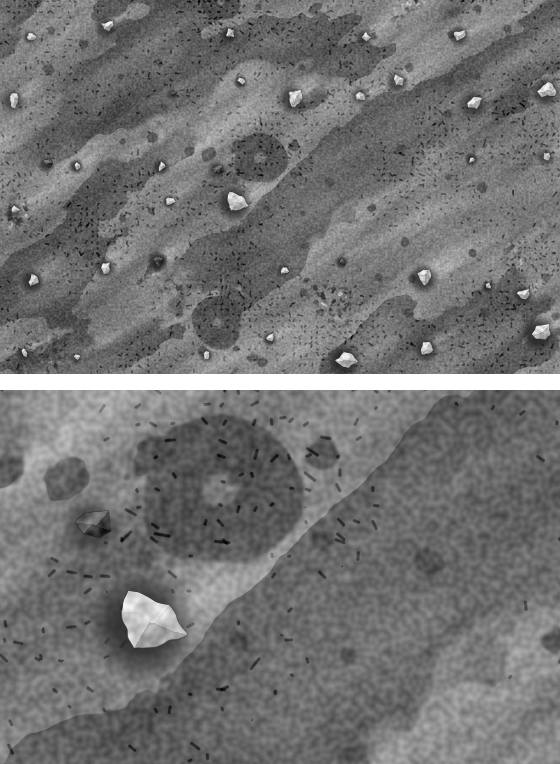
Top: the whole. Bottom: its middle third, enlarged.
Reproduce this texture procedurally as a WebGL 1 fragment shader.

```glsl
precision highp float;
uniform vec2 u_resolution;

#define FLOW_ANGLE 0.58
#define DRY_TONE 0.51
#define WET_TONE 0.35
#define STREAK_GAIN 0.21
#define GRAIN_GAIN 0.13
#define PEBBLE_CELL 0.17
#define PEBBLE_CHANCE 0.62
#define WAKE_LENGTH 0.07
#define DRIP_CHANCE 0.3
#define SPECK_CHANCE 0.3

float hash(vec2 p) {
  vec3 q = fract(p.xyx * 0.1031);
  q += dot(q, q.yzx + 33.33);
  return fract((q.x + q.y) * q.z);
}

vec2 hash2(vec2 p) {
  return vec2(hash(p + 17.3), hash(p + 71.9));
}

vec2 direction(float angle) {
  return vec2(cos(angle), sin(angle));
}

float corner(vec2 cell, vec2 offset) {
  return dot(direction(6.2832 * hash(cell + 200.0)), offset);
}

float gradientNoise(vec2 p) {
  vec2 i = floor(p), f = fract(p);
  vec2 u = f * f * f * (f * (f * 6.0 - 15.0) + 10.0);
  vec2 e = vec2(1.0, 0.0);
  return mix(mix(corner(i, f), corner(i + e, f - e), u.x),
             mix(corner(i + e.yx, f - e.yx), corner(i + 1.0, f - 1.0), u.x), u.y);
}

float fbm(vec2 p) {
  float sum = 0.0, gain = 1.0;
  for (int i = 0; i < 4; i++) {
    sum += gain * gradientNoise(p);
    p = p * 2.03 + 11.7;
    gain *= 0.5;
  }
  return sum;
}

// Round damp spot, at most one per cell; x is the stain, y its pale core
vec2 drip(vec2 p, float size, float chance, float radius) {
  vec2 cell = floor(p / size);
  if (hash(cell + 5.0) > chance) return vec2(0.0);
  vec2 centre = (cell + 0.25 + 0.5 * hash2(cell)) * size;
  float r = radius * mix(0.5, 1.0, hash(cell + 9.0));
  float d = length(p - centre) + 0.25 * r * gradientNoise(p * 0.9 / r) + 0.002 * gradientNoise(p * 90.0);
  return vec2(1.0 - smoothstep(r - 0.003, r + 0.003, d), 1.0 - smoothstep(0.12 * r, 0.26 * r, d));
}

// Short scratch-like grain of dark sand
float speck(vec2 p, float size, float chance, float px) {
  vec2 cell = floor(p / size);
  vec2 d = p - (cell + 0.35 + 0.3 * hash2(cell)) * size;
  vec2 axis = direction(6.2832 * hash(cell + 3.0));
  float reach = size * mix(0.03, 0.25, hash(cell + 8.0));
  d -= axis * clamp(dot(d, axis), -reach, reach);
  return step(hash(cell + 31.0), chance) * (1.0 - smoothstep(0.0006, 0.0012 + px, length(d)));
}

// Convex faceted stone; x is signed distance, y the light on the nearest facet
vec2 stone(vec2 d, float r, vec2 seed) {
  vec2 result = vec2(-1.0, 0.0);
  for (int i = 0; i < 6; i++) {
    float k = float(i);
    vec2 normal = direction(1.047 * k + 0.8 * hash(seed + k * 7.1));
    float side = dot(d, normal) - r * mix(0.55, 1.15, hash(seed + k * 3.7 + 40.0));
    if (side > result.x) result = vec2(side, dot(normal, vec2(-0.5, 0.85)));
  }
  return result;
}

void main() {
  float px = 1.0 / u_resolution.y;
  vec2 p = gl_FragCoord.xy * px;
  vec2 flow = direction(FLOW_ANGLE);
  vec2 q = vec2(dot(p, flow), dot(p, vec2(-flow.y, flow.x)));
  q.y += 0.03 * gradientNoise(p * 3.0);

  // Smeared ground with crisp and soft stain edges
  float streak = fbm(q * vec2(1.9, 8.0) + 3.0) + 0.3 * gradientNoise(q * vec2(5.0, 48.0));
  float stain = fbm(q * vec2(1.5, 3.5) + vec2(7.4, 2.6)) + 0.12 * fbm(p * 13.0);
  float softness = smoothstep(0.0, 0.3, gradientNoise(q * vec2(1.6, 4.0) + 30.0));
  float wet = smoothstep(0.0, mix(0.014, 0.35, softness), stain);
  float wetTone = WET_TONE + 0.1 * smoothstep(0.05, 0.5, stain);
  float tone = mix(DRY_TONE, wetTone, wet) + STREAK_GAIN * streak * mix(1.0, 0.6, wet);

  // Damp spots, small and large
  vec2 small = drip(p, 0.095, DRIP_CHANCE, 0.015);
  vec2 large = drip(p + vec2(0.13, 0.21), 0.5, 0.45, 0.085);
  tone = mix(tone, 0.27, 0.75 * max(small.x, large.x));
  tone = mix(tone, 0.52, 0.8 * large.y);

  // Sand grain, specks and rubble
  float grain = gradientNoise(p * 165.0) + 0.6 * gradientNoise(p * 80.0 + 9.0);
  tone += GRAIN_GAIN * grain;
  float grit = SPECK_CHANCE * smoothstep(-0.3, 0.5, fbm(p * 4.0 + 50.0));
  tone -= 0.2 * speck(p, 0.015, 1.6 * grit, px) + 0.22 * speck(p + 0.37, 0.027, grit, px);
  float rubble = smoothstep(0.36, 0.6, fbm(p * 3.2 + 80.0));
  float crumbs = gradientNoise(p * 50.0) + 0.6 * gradientNoise(p * 105.0);
  tone = mix(tone, 0.13, 0.8 * rubble * smoothstep(0.05, 0.35, crumbs));
  tone += 0.25 * rubble * smoothstep(0.25, 0.55, -crumbs);

  // Pebbles with dark rims and pale wakes
  vec2 home = floor(p / PEBBLE_CELL);
  float wake = 0.0, rim = 0.0, cover = 0.0, face = 0.0;
  for (int y = -1; y <= 1; y++) {
    for (int x = -1; x <= 1; x++) {
      vec2 cell = home + vec2(float(x), float(y));
      if (hash(cell + 60.0) > PEBBLE_CHANCE) continue;
      vec2 d = p - (cell + 0.2 + 0.6 * hash2(cell + 90.0)) * PEBBLE_CELL;
      float size = hash(cell + 25.0);
      float r = mix(0.009, 0.027, size * size);
      float along = dot(d, flow);
      float across = dot(d, vec2(-flow.y, flow.x)) / (r + 0.12 * abs(along));
      float tail = smoothstep(0.0, 0.03, along) * exp(-max(along, 0.0) / WAKE_LENGTH);
      tail *= exp(-across * across) * (1.0 - smoothstep(0.06, PEBBLE_CELL, along));
      wake += tail * (0.5 + size) * (0.7 + gradientNoise(q * vec2(8.0, 90.0)));
      vec2 body = stone(d, r, cell + 120.0);
      body.x += 0.004 * gradientNoise(p * 70.0);
      float shade = 1.0 - smoothstep(0.1, 1.6, length(d + 0.3 * r * flow) / r - 0.6);
      rim = max(rim, shade * (0.45 + 0.4 * hash(cell + 14.0)));
      float inside = 1.0 - smoothstep(-px, px, body.x);
      float stoneTone = mix(0.3, 0.76, step(0.12, hash(cell + 77.0)));
      face = mix(face, stoneTone + 0.14 * body.y, inside);
      cover = max(cover, inside);
    }
  }
  tone += 0.2 * wake;
  tone = mix(tone, 0.14, rim);
  face += 0.2 * gradientNoise(p * 75.0) + 0.12 * grain;
  tone = mix(tone, face, cover);

  gl_FragColor = vec4(vec3(clamp(tone, 0.04, 0.95)), 1.0);
}
```
